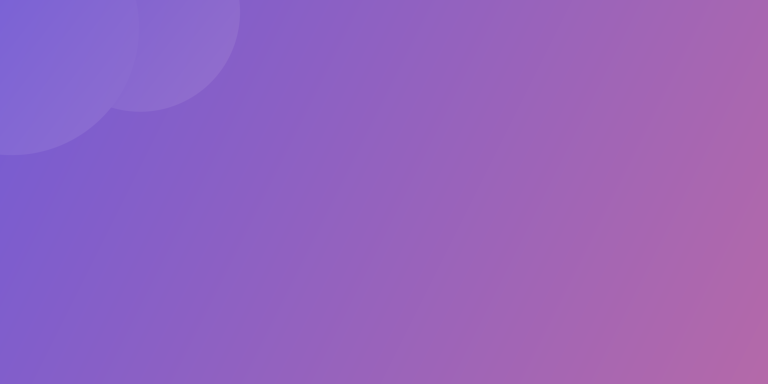
Give the GLSL for this background, as a WebGL 2 fragment shader.

```glsl
#version 300 es
precision highp float;
// Diagonal violet to rose gradient with two pale translucent discs at the upper left.

#define START_COLOR vec3(0.458, 0.358, 0.828)
#define END_COLOR vec3(0.706, 0.412, 0.662)
#define GRADIENT_DIR vec2(1.0, -0.5)
#define LARGE_DISC vec3(0.031, 0.927, 0.331)
#define SMALL_DISC vec3(0.365, 0.969, 0.260)
#define SHEEN_MIN 0.015
#define SHEEN_MAX 0.085

uniform vec2 u_resolution;
out vec4 fragColor;

// Antialiased coverage of a disc given as (center, radius).
float discCoverage(vec2 p, vec3 disc) {
    float pixel = 1.0 / u_resolution.y;
    float d = length(p - disc.xy) - disc.z;
    return 1.0 - smoothstep(-0.75 * pixel, 0.75 * pixel, d);
}

// White opacity that rises towards the lower right rim.
float discSheen(vec2 p, vec3 disc) {
    vec2 q = (p - disc.xy) / disc.z;
    float along = 0.5 + 0.5 * dot(q, normalize(vec2(1.0, -1.0)));
    return mix(SHEEN_MIN, SHEEN_MAX, clamp(along, 0.0, 1.0));
}

void main() {
    // Height spans one unit, so discs stay round.
    vec2 p = gl_FragCoord.xy / u_resolution.y;
    float aspect = u_resolution.x / u_resolution.y;

    // Background gradient from the top left to the bottom right corner.
    vec2 topLeft = vec2(0.0, 1.0);
    float span = dot(vec2(aspect, -1.0), GRADIENT_DIR);
    float t = dot(p - topLeft, GRADIENT_DIR) / span;
    vec3 color = mix(START_COLOR, END_COLOR, clamp(t, 0.0, 1.0));

    // The large disc lies in front of the small one.
    float sheen = discSheen(p, SMALL_DISC) * discCoverage(p, SMALL_DISC);
    sheen = mix(sheen, discSheen(p, LARGE_DISC), discCoverage(p, LARGE_DISC));
    color = mix(color, vec3(1.0), sheen);

    fragColor = vec4(color, 1.0);
}
```
